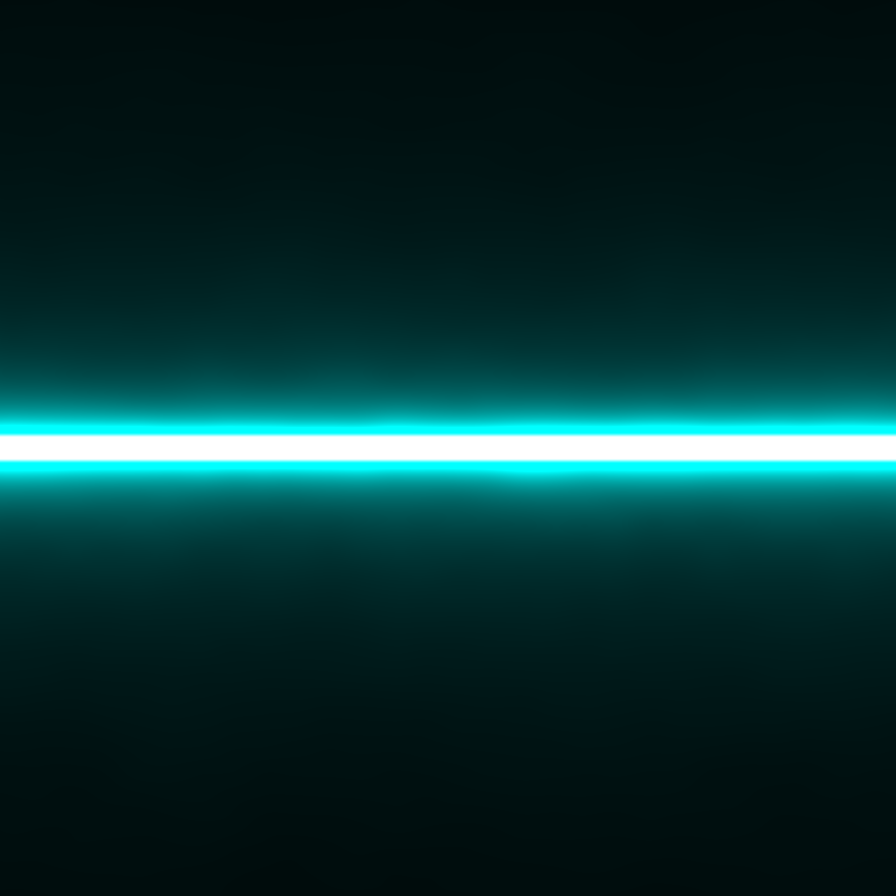
This background is drawn by a WebGL 1 fragment shader. Its source:

```glsl
precision highp float;

uniform vec2 u_resolution;

const vec3 BEAM_COLOR = vec3(0.0, 1.0, 1.0);
const vec3 CORE_COLOR = vec3(1.0);
const float BEAM_HEIGHT = 0.5;
const float GLOW_REACH = 0.024;
const float CORE_INNER = 0.0115;
const float CORE_OUTER = 0.0175;

float hash(vec2 cell) {
    vec3 p = fract(vec3(cell.xyx) * 0.1031);
    p += dot(p, p.yzx + 33.33);
    return fract((p.x + p.y) * p.z);
}

// Smoothly interpolated value noise in 0..1
float valueNoise(vec2 p) {
    vec2 cell = floor(p);
    vec2 f = fract(p);
    vec2 blend = f * f * (3.0 - 2.0 * f);
    float low = mix(hash(cell), hash(cell + vec2(1.0, 0.0)), blend.x);
    float high = mix(hash(cell + vec2(0.0, 1.0)), hash(cell + vec2(1.0, 1.0)), blend.x);
    return mix(low, high, blend.y);
}

float layeredNoise(vec2 p) {
    float total = 0.0;
    float weight = 0.5;
    for (int i = 0; i < 3; i++) {
        total += weight * valueNoise(p);
        p = p * 2.0 + vec2(17.3, 9.1);
        weight *= 0.5;
    }
    return total / 0.875;
}

// Light falling off inversely with distance from the beam
float glow(float dist, float reach) {
    return min(reach / max(dist, 0.001), 1.0);
}

float core(float dist, float inner, float outer) {
    return 1.0 - smoothstep(inner, outer, dist);
}

void main() {
    vec2 uv = gl_FragCoord.xy / u_resolution;
    float dist = abs(uv.y - BEAM_HEIGHT);

    // Faint haze that varies the reach of the glow
    float haze = layeredNoise(uv * vec2(7.0, 9.0) + 3.7);
    float reach = GLOW_REACH * (1.0 + 0.22 * (haze - 0.5));

    // Cyan glow with a white-hot center
    vec3 color = BEAM_COLOR * glow(dist, reach);
    color = mix(color, CORE_COLOR, core(dist, CORE_INNER, CORE_OUTER));

    gl_FragColor = vec4(color, 1.0);
}
```
